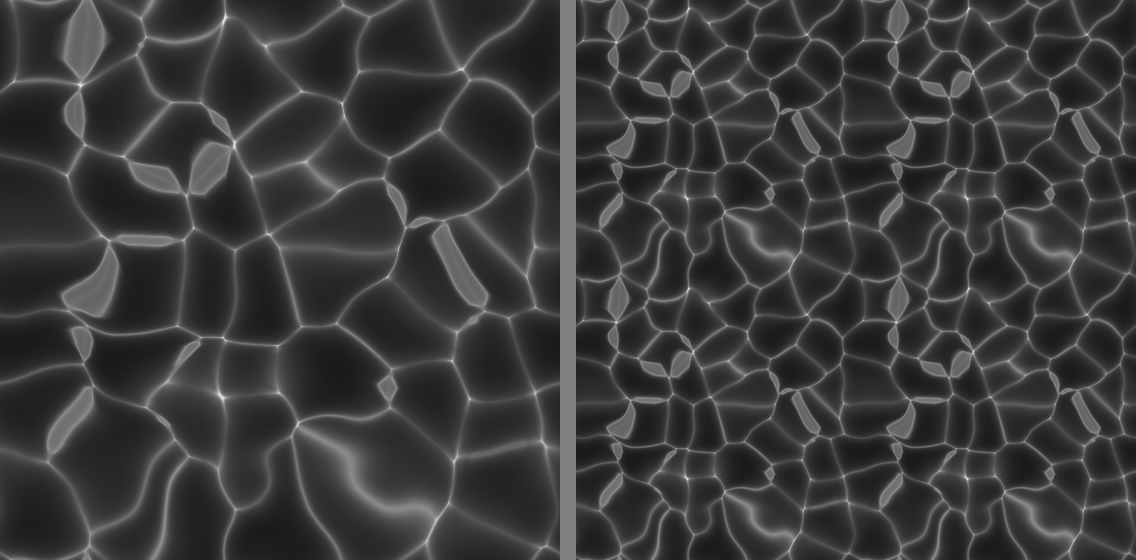
Left: one tile. Right: repeated 2 by 2.
This texture is drawn by a WebGL 1 fragment shader. Its source:

```glsl
precision highp float;

uniform vec2 u_resolution;

const float CELLS = 7.0;

vec2 hash2(vec2 p) {
  vec3 q = fract(p.xyx * vec3(0.1031, 0.1030, 0.0973));
  q += dot(q, q.yzx + 33.33);
  return fract((q.xx + q.yz) * q.zy);
}

// Smooth value noise in two channels, wrapping after a whole period
vec2 wrapNoise(vec2 p, float period, float seed) {
  vec2 i = floor(p);
  vec2 f = fract(p);
  f = f * f * f * (f * (f * 6.0 - 15.0) + 10.0);
  vec2 a = hash2(mod(i, period) + seed);
  vec2 b = hash2(mod(i + vec2(1.0, 0.0), period) + seed);
  vec2 c = hash2(mod(i + vec2(0.0, 1.0), period) + seed);
  vec2 d = hash2(mod(i + 1.0, period) + seed);
  return mix(mix(a, b, f.x), mix(c, d, f.x), f.y);
}

void main() {
  vec2 uv = gl_FragCoord.xy / u_resolution;

  // Bend the cell walls
  vec2 p = uv * CELLS;
  p += 0.42 * (wrapNoise(uv * 9.0, 9.0, 21.0) - 0.5);
  p += 0.5 * (wrapNoise(uv * 4.0, 4.0, 57.0) - 0.5);

  // Three nearest squared distances, plus soft sums over all seeds
  vec3 near = vec3(9.0);
  vec2 nearKey = vec2(0.0);
  float wideSum = 0.0;
  float tightSum = 0.0;
  vec2 home = floor(p);
  for (int y = -2; y <= 2; y++) {
    for (int x = -2; x <= 2; x++) {
      vec2 cell = home + vec2(float(x), float(y));
      vec2 rnd = hash2(mod(cell, CELLS) + 3.0);
      vec2 toSeed = cell + 0.5 + 0.84 * (rnd - 0.5) - p;
      float d = dot(toSeed, toSeed);
      float key = rnd.x + rnd.y;
      wideSum += exp(-5.0 * d);
      tightSum += exp(-11.0 * d);
      if (d < near.x) {
        near = vec3(d, near.xy);
        nearKey = vec2(key, nearKey.x);
      } else if (d < near.y) {
        near = vec3(near.x, d, near.y);
        nearKey.y = key;
      } else if (d < near.z) {
        near.z = d;
      }
    }
  }
  float wide = max(wideSum * exp(5.0 * near.x) - 1.0, 0.0);
  float tight = max(tightSum * exp(11.0 * near.x) - 1.0, 0.0);

  // Each wall has its own strength; a few open into a lens
  float wall = 0.5 * (near.y - near.x);
  float alongWall = smoothstep(0.0, 0.45, near.z - near.y);
  float wallRnd = fract(7.31 * (nearKey.x + nearKey.y));
  float lensRnd = fract(13.7 * (nearKey.x + nearKey.y));
  float lens = 0.14 * smoothstep(0.86, 0.95, lensRnd) * alongWall;
  float strength = mix(0.15, 0.03 + 0.27 * wallRnd * wallRnd, alongWall);
  strength = max(strength, 0.2 * smoothstep(0.0, 0.05, lens));

  float rim = wall - lens;
  float line = exp(-(sqrt(rim * rim + 0.0002) - 0.014) / 0.032);
  float fill = (1.0 - smoothstep(-0.015, 0.015, rim)) * smoothstep(0.0, 0.06, lens);
  float node = 1.0 - exp(-1.3 * pow(0.5 * tight, 5.0));
  float nodeGain = 0.2 + 0.45 * wrapNoise(uv * 6.0, 6.0, 83.0).x;

  // Dark hollows rising to glowing walls and joints
  float light = 0.09 + 0.16 * sqrt(min(wide, 2.0));
  light += strength * line + 0.16 * fill + nodeGain * node;
  light = min(light, 0.9);
  vec3 tint = mix(vec3(1.0), vec3(1.0, 0.987, 0.987), smoothstep(0.5, 0.8, light));
  gl_FragColor = vec4(light * tint, 1.0);
}
```
